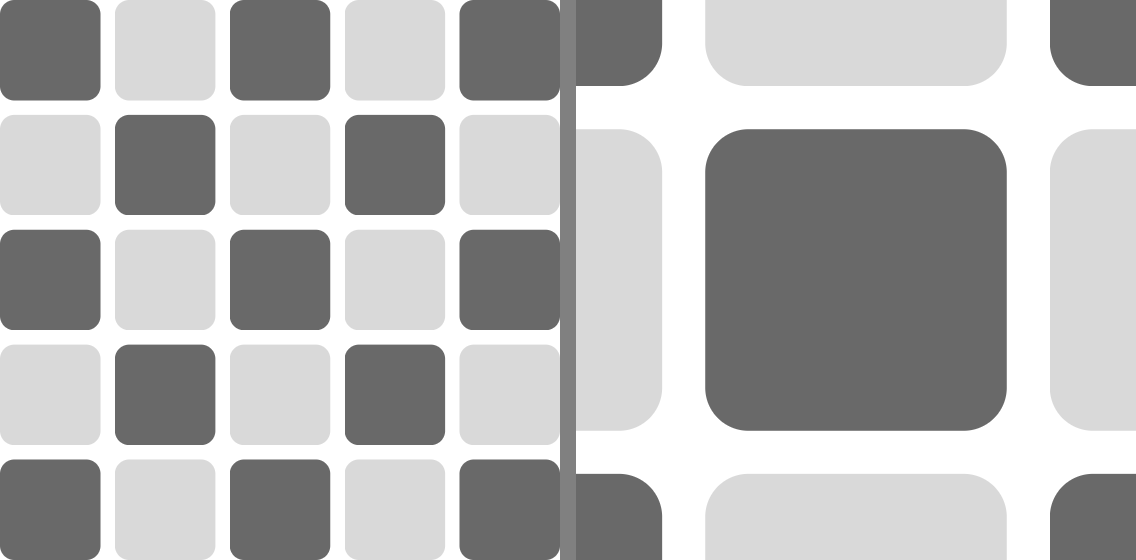
Left: the whole. Right: its middle third, enlarged.
A three.js fragment shader for this pattern:

```glsl
// Checkerboard of rounded square tiles in two greys on white.
// Five tiles a side fill the canvas edge to edge, with gaps only between them;
// each tile is a rounded-box distance function, coloured by cell parity.

varying vec2 vUv;

const float TILES = 5.0;        // tiles across and down
const float GAP_RATIO = 1.0 / 7.0;    // gap width relative to tile side
const float RADIUS_RATIO = 1.0 / 7.0; // corner radius relative to tile side
const vec3 DARK = vec3(0.41);
const vec3 LIGHT = vec3(0.85);
const vec3 GROUND = vec3(1.0);

// Sizes in canvas units: five tiles and four gaps span the canvas
const float TILE = 1.0 / (TILES + (TILES - 1.0) * GAP_RATIO);
const float PITCH = TILE * (1.0 + GAP_RATIO);
const float RADIUS = TILE * RADIUS_RATIO;

float roundedBox(vec2 p, float halfSide, float radius) {
  vec2 q = abs(p) - halfSide + radius;
  return length(max(q, 0.0)) + min(max(q.x, q.y), 0.0) - radius;
}

void main() {
  // Tile index and position relative to the tile centre
  vec2 cell = floor(vUv / PITCH);
  vec2 local = vUv - cell * PITCH - 0.5 * TILE;

  // Coverage, smoothed over one pixel
  float dist = roundedBox(local, 0.5 * TILE, RADIUS);
  float pixel = max(fwidth(vUv.x), 1e-5);
  float coverage = clamp(0.5 - dist / pixel, 0.0, 1.0);

  // Corner tiles are dark, neighbours alternate
  float parity = mod(cell.x + cell.y, 2.0);
  vec3 tileColor = mix(DARK, LIGHT, step(0.5, parity));

  gl_FragColor = vec4(mix(GROUND, tileColor, coverage), 1.0);
}
```
